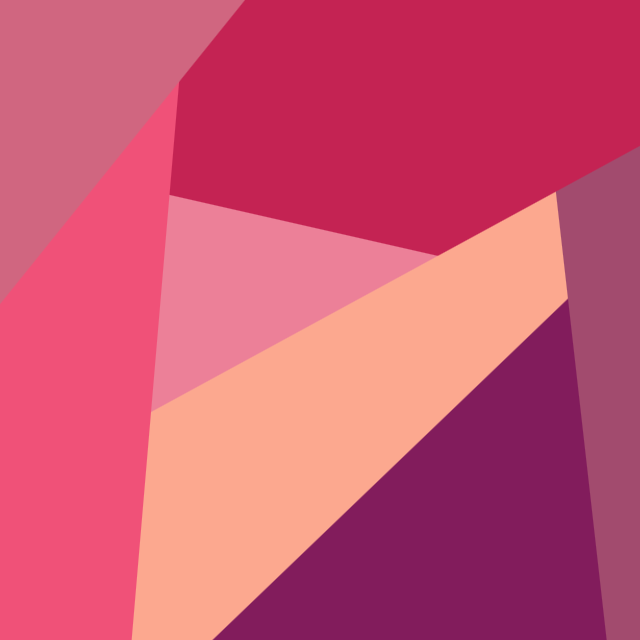
Give the GLSL for this background, as a Shadertoy shader.

```glsl
// Flat paper-cut composition of seven angular colour planes.
// Each straight edge is a signed half-plane distance turned into smooth
// coverage, and the planes are layered from back to front.

// Coverage of the region to the left of the directed line a -> b.
float leftOf(vec2 p, vec2 a, vec2 b) {
    vec2 dir = normalize(b - a);
    float dist = dir.x * (p.y - a.y) - dir.y * (p.x - a.x);
    return clamp(dist / fwidth(dist) + 0.5, 0.0, 1.0);
}

void mainImage(out vec4 fragColor, in vec2 fragCoord) {
    vec2 uv = fragCoord / iResolution.xy;

    vec3 crimson = vec3(0.768, 0.137, 0.325);
    vec3 blush   = vec3(0.925, 0.502, 0.596);
    vec3 peach   = vec3(0.988, 0.659, 0.561);
    vec3 plum    = vec3(0.510, 0.110, 0.361);
    vec3 mauve   = vec3(0.635, 0.294, 0.430);
    vec3 pink    = vec3(0.943, 0.316, 0.470);
    vec3 rose    = vec3(0.816, 0.400, 0.500);

    // Upper planes: blush wedge beneath crimson
    float wedge = leftOf(uv, vec2(0.6836, 0.6003), vec2(0.2656, 0.6953));
    vec3 upper = mix(crimson, blush, wedge);

    // Lower planes: peach band, plum triangle and mauve right flank
    float triangle = leftOf(uv, vec2(0.8880, 0.5339), vec2(0.3320, 0.0));
    float flank = leftOf(uv, vec2(0.9479, 0.0), vec2(0.8685, 0.7005));
    vec3 lower = mix(peach, plum, triangle);
    lower = mix(lower, mauve, 1.0 - flank);

    // Long rising diagonal joins the two groups
    float rise = leftOf(uv, vec2(1.0, 0.7721), vec2(0.2370, 0.3568));
    vec3 color = mix(upper, lower, rise);

    // Left pink panel, then the rose corner on top
    color = mix(color, pink, leftOf(uv, vec2(0.2057, 0.0), vec2(0.2799, 0.8724)));
    color = mix(color, rose, leftOf(uv, vec2(0.0, 0.5247), vec2(0.3828, 1.0)));

    fragColor = vec4(color, 1.0);
}
```
